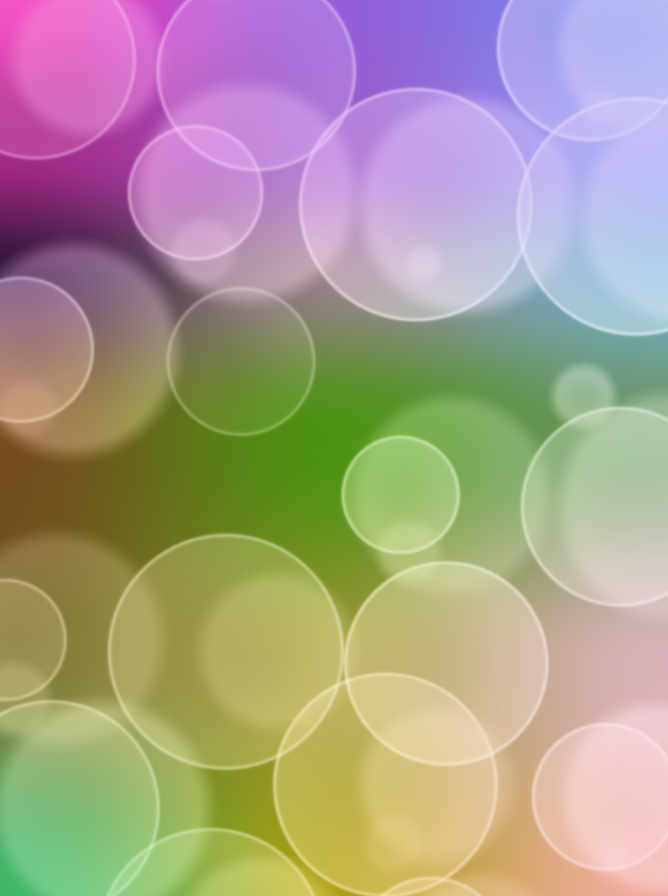
Give the GLSL for this background, as a Shadertoy shader.

```glsl
// Soft bokeh lights over a rainbow backdrop: colour rows are blended vertically,
// then three layers of translucent discs (large blurred, rimmed, small dots)
// are scattered with a low-discrepancy sequence and hashed sizes.

float hash(vec2 p) {
    return fract(sin(dot(p, vec2(127.1, 311.7))) * 43758.5453);
}

// Horizontal blend of three colours, x in 0..1
vec3 colourRow(float x, vec3 left, vec3 middle, vec3 right) {
    vec3 c = mix(left, middle, smoothstep(0.0, 0.52, x));
    return mix(c, right, smoothstep(0.45, 1.0, x));
}

// Backdrop from bottom to top, uv in 0..1
vec3 backdrop(vec2 uv) {
    float x = uv.x, y = uv.y;
    vec3 c = colourRow(x, vec3(0.12, 0.64, 0.30), vec3(0.66, 0.62, 0.06), vec3(0.94, 0.67, 0.62));
    c = mix(c, colourRow(x, vec3(0.38, 0.36, 0.10), vec3(0.58, 0.57, 0.18), vec3(0.84, 0.70, 0.72)),
            smoothstep(0.0, 0.26, y));
    c = mix(c, colourRow(x, vec3(0.46, 0.30, 0.12), vec3(0.30, 0.58, 0.07), vec3(0.42, 0.58, 0.40)),
            smoothstep(0.26, 0.50, y));
    c = mix(c, colourRow(x, vec3(0.17, 0.08, 0.20), vec3(0.60, 0.50, 0.54), vec3(0.44, 0.68, 0.80)),
            smoothstep(0.52, 0.70, y));
    c = mix(c, colourRow(x, vec3(0.66, 0.16, 0.54), vec3(0.60, 0.35, 0.78), vec3(0.55, 0.60, 0.98)),
            smoothstep(0.68, 0.84, y));
    return mix(c, colourRow(x, vec3(0.95, 0.24, 0.74), vec3(0.58, 0.36, 0.84), vec3(0.45, 0.56, 0.93)),
               smoothstep(0.84, 1.0, y));
}

// Scatters discs over the canvas; radii holds the smallest and largest radius
vec3 addDiscs(vec3 colour, vec2 p, float aspect, vec3 tint, int count, float seed,
              vec2 radii, float blur, float rimStrength, float opacity) {
    vec2 start = vec2(hash(vec2(seed, 1.0)), hash(vec2(seed, 2.0)));
    vec2 clearing = vec2(0.44 * aspect, 0.53);
    for (int i = 0; i < count; i++) {
        float id = float(i);
        vec2 spot = fract(start + id * vec2(0.7549, 0.5698)) * 1.16 - 0.08;
        vec2 centre = spot * vec2(aspect, 1.0);
        float radius = mix(radii.x, radii.y, hash(vec2(id, seed)));
        float d = distance(p, centre);

        // Fainter towards the left, and absent over the open green area
        float alpha = opacity * mix(0.65, 1.35, hash(vec2(seed, id + 7.0)));
        alpha *= mix(0.65, 1.15, clamp(spot.x, 0.0, 1.0));
        alpha *= smoothstep(-0.03, 0.05, distance(centre, clearing) - radius);

        // Fill is slightly denser towards the edge
        float fill = 1.0 - smoothstep(radius - blur, radius + blur * 0.3, d);
        fill *= mix(0.85, 1.1, smoothstep(0.0, radius, d));
        colour = mix(colour, tint, clamp(alpha * fill, 0.0, 1.0));

        // Bright thin outline
        float offset = (d - radius + 0.002) / 0.0024;
        float rim = exp(-offset * offset) * rimStrength * sqrt(alpha);
        colour = mix(colour, mix(tint, vec3(1.0), 0.3), rim);
    }
    return colour;
}

void mainImage(out vec4 fragColor, in vec2 fragCoord) {
    float aspect = iResolution.x / iResolution.y;
    vec2 p = fragCoord / iResolution.y;
    vec3 colour = backdrop(fragCoord / iResolution.xy);

    // Light colour of the discs: brightened backdrop washed with a pale pink
    float peak = max(colour.r, max(colour.g, colour.b));
    vec3 tint = mix(colour / max(peak, 0.25), vec3(0.98, 0.90, 0.95), 0.62);

    colour = addDiscs(colour, p, aspect, tint, 16, 3.0, vec2(0.09, 0.14), 0.022, 0.0, 0.38);
    colour = addDiscs(colour, p, aspect, tint, 10, 8.0, vec2(0.02, 0.05), 0.014, 0.0, 0.30);
    colour = addDiscs(colour, p, aspect, tint, 18, 5.0, vec2(0.065, 0.135), 0.004, 0.85, 0.32);

    fragColor = vec4(colour, 1.0);
}
```
